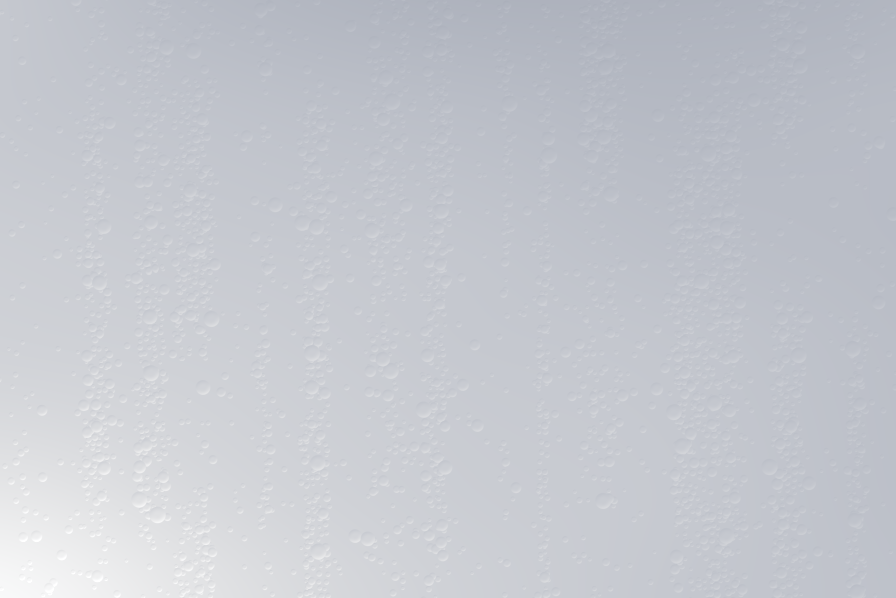
This texture is drawn by a WebGL 2 fragment shader. Its source:

```glsl
#version 300 es
precision highp float;
// Condensation on a cool grey pane: a soft backlight gradient with small water
// beads gathered in vertical trails. Beads come from jittered grids of several
// sizes, thinned by a trail density and shaded as faint crescent reliefs.

uniform vec2 u_resolution;
out vec4 outColor;

const int BEAD_LAYERS = 4;
const float FINEST_CELL = 0.0115;    // grid size of the smallest beads
const float CELL_GROWTH = 1.38;      // size ratio between layers
const float TRAIL_SPACING = 0.098;   // distance between trails
const float STRAY_DENSITY = 0.055;   // beads lying outside the trails
const float RELIEF_DIM = 0.030;      // bead contrast in the dark area
const float RELIEF_BRIGHT = 0.085;   // bead contrast near the glow
const vec2 LIGHT_DIR = vec2(0.34, -0.94);

// Backlight control values from left to right
const vec3 TONE_TOP = vec3(0.765, 0.640, 0.705);
const vec3 TONE_MIDDLE = vec3(0.780, 0.840, 0.735);
const vec3 TONE_BOTTOM = vec3(0.900, 0.795, 0.740);
const float GLOW_STRENGTH = 0.07;

float hash(vec2 p) {
    return fract(sin(dot(p, vec2(127.1, 311.7))) * 43758.5453);
}

float noise(vec2 p) {
    vec2 i = floor(p);
    vec2 f = fract(p);
    f = f * f * (3.0 - 2.0 * f);
    float low = mix(hash(i), hash(i + vec2(1, 0)), f.x);
    float high = mix(hash(i + vec2(0, 1)), hash(i + vec2(1, 1)), f.x);
    return mix(low, high, f.y);
}

// Quadratic Bezier weights
vec3 bezier(float t) {
    float s = 1.0 - t;
    return vec3(s * s, 2.0 * s * t, t * t);
}

float backlight(vec2 uv) {
    vec3 across = bezier(uv.x);
    vec3 rows = vec3(dot(TONE_BOTTOM, across), dot(TONE_MIDDLE, across), dot(TONE_TOP, across));
    float glow = GLOW_STRENGTH * exp(-18.0 * dot(uv, uv));
    float haze = 0.016 * (noise(uv * vec2(4.0, 5.0) + 7.0) - 0.5);
    return dot(rows, bezier(uv.y)) + glow + haze;
}

// Share of cells that hold a bead: uneven vertical trails plus strays
float trailDensity(vec2 p) {
    float wobble = 0.012 * (noise(vec2(p.x * 6.0, p.y * 5.0)) - 0.5);
    float column = floor(p.x / TRAIL_SPACING);
    float density = STRAY_DENSITY;
    for (int i = -1; i <= 1; i++) {
        float id = column + float(i);
        float center = (id + 0.5 + 0.5 * (hash(vec2(id, 3.0)) - 0.5)) * TRAIL_SPACING;
        float halfWidth = mix(0.010, 0.046, pow(hash(vec2(id, 8.0)), 1.6));
        float inside = 1.0 - smoothstep(0.55, 1.15, abs(p.x + wobble - center) / halfWidth);
        float stretch = smoothstep(0.18, 0.62, noise(vec2(id * 5.3, p.y * 3.2)));
        density = max(density, 0.75 * inside * mix(0.15, 1.0, stretch));
    }
    return density;
}

// Signed relief of one bead: x is the shading, y the coverage
vec2 bead(vec2 offset, float radius, float pixel) {
    float dist = length(offset) / radius;
    float soft = 0.75 * pixel / radius;
    float cover = 1.0 - smoothstep(1.0 - soft, 1.0 + soft, dist);
    float rim = smoothstep(0.15, 0.95, dist);
    float facing = dot(offset / radius, LIGHT_DIR);
    float shade = rim * (facing > 0.0 ? 1.1 : 0.65) * facing + 0.10;
    return vec2(shade, cover);
}

float beadLayer(vec2 p, float cell, float seed, float pixel, float below) {
    vec2 base = floor(p / cell);
    float relief = below;
    for (int y = -1; y <= 1; y++) {
        for (int x = -1; x <= 1; x++) {
            vec2 id = base + vec2(x, y);
            vec2 key = id + seed * 37.0;
            vec2 jitter = vec2(hash(key + 1.3), hash(key + 5.9)) - 0.5;
            vec2 center = (id + 0.5 + 0.65 * jitter) * cell;
            float rarity = 1.0 / (1.0 + 0.55 * seed);
            float present = step(hash(key + 9.1), trailDensity(center) * rarity);
            float radius = cell * mix(0.24, 0.46, hash(key + 2.7));
            vec2 drop = bead(p - center, radius, pixel);
            relief = mix(relief, drop.x, drop.y * present);
        }
    }
    return relief;
}

void main() {
    vec2 uv = gl_FragCoord.xy / u_resolution;
    vec2 p = gl_FragCoord.xy / u_resolution.y;
    float pixel = 1.0 / u_resolution.y;

    // Beads, larger sizes over smaller ones
    float relief = 0.0;
    float cell = FINEST_CELL;
    for (int i = 0; i < BEAD_LAYERS; i++) {
        relief = beadLayer(p, cell, float(i), pixel, relief);
        cell *= CELL_GROWTH;
    }

    // Stronger relief towards the glow
    float tone = backlight(uv);
    tone += relief * mix(RELIEF_DIM, RELIEF_BRIGHT, smoothstep(0.70, 0.88, tone));

    // Darker tones turn bluer
    float tint = mix(0.062, 0.004, smoothstep(0.64, 0.95, tone));
    outColor = vec4(clamp(tone + tint * vec3(0.0, 0.3, 1.0), 0.0, 1.0), 1.0);
}
```
